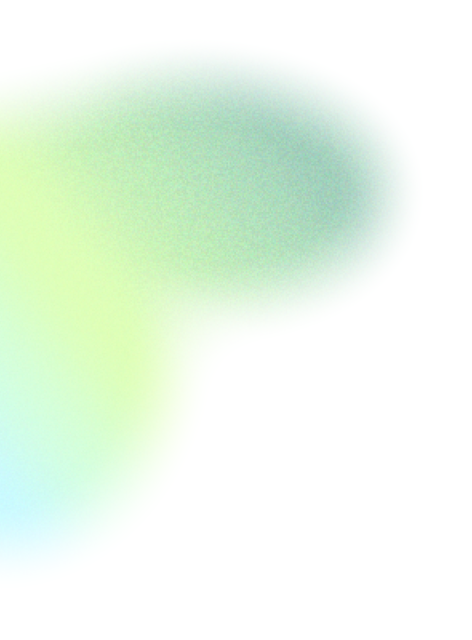
Write a Shadertoy shader that draws this background.

```glsl
const vec3 PAPER = vec3(1.0);
const vec3 CYAN  = vec3(0.79, 0.98, 1.00);
const vec3 MINT  = vec3(0.83, 1.00, 0.87);
const vec3 LIME  = vec3(0.87, 1.00, 0.72);
const vec3 GREEN = vec3(0.75, 0.925, 0.73);
const vec3 SAGE  = vec3(0.695, 0.875, 0.74);
const vec3 TEAL  = vec3(0.63, 0.81, 0.735);

vec3 hash3(vec2 cell) {
    vec3 q = fract(cell.xyx * vec3(0.1031, 0.1030, 0.0973));
    q += dot(q, q.yxz + 33.33);
    return fract((q.xxy + q.yzz) * q.zyx);
}

// Smooth coloured noise, centred on zero
vec3 grain(vec2 p) {
    vec2 cell = floor(p);
    vec2 f = smoothstep(0.0, 1.0, p - cell);
    vec3 low  = mix(hash3(cell), hash3(cell + vec2(1, 0)), f.x);
    vec3 high = mix(hash3(cell + vec2(0, 1)), hash3(cell + vec2(1, 1)), f.x);
    return mix(low, high, f.y) - 0.5;
}

// Approximate signed distance to an ellipse
float ellipse(vec2 p, vec2 radius) {
    float k = length(p / radius);
    float slope = length(p / (radius * radius));
    return k * (k - 1.0) / max(slope, 1e-4);
}

float smoothUnion(float a, float b, float blend) {
    float h = max(blend - abs(a - b), 0.0) / blend;
    return min(a, b) - 0.25 * blend * h * h;
}

// Colour ramp along the diagonal, lower left to upper right
vec3 ramp(float t) {
    vec3 color = mix(CYAN, MINT, smoothstep(0.13, 0.29, t));
    color = mix(color, LIME, smoothstep(0.25, 0.44, t));
    color = mix(color, GREEN, smoothstep(0.45, 0.66, t));
    color = mix(color, SAGE, smoothstep(0.62, 0.75, t));
    return mix(color, TEAL, smoothstep(0.72, 0.86, t));
}

void mainImage(out vec4 fragColor, in vec2 fragCoord) {
    vec2 p = fragCoord / iResolution.y;

    // Soft bent silhouette: a wide arm joined to a tall body
    float arm  = ellipse(p - vec2(0.2995, 0.698), vec2(0.293, 0.172));
    float body = ellipse(p - vec2(0.0, 0.479), vec2(0.267, 0.332));
    float shape = smoothUnion(arm, body, 0.08);
    float cover = 1.0 - smoothstep(-0.075, 0.075, shape);

    // Gradient fill with grain that strengthens toward the arm
    float t = dot(p, vec2(0.77, 0.63));
    float strength = mix(0.025, 0.085, smoothstep(0.42, 0.7, t));
    vec3 fill = ramp(t) + strength * grain(p * 400.0);

    fragColor = vec4(mix(PAPER, fill, cover), 1.0);
}
```
